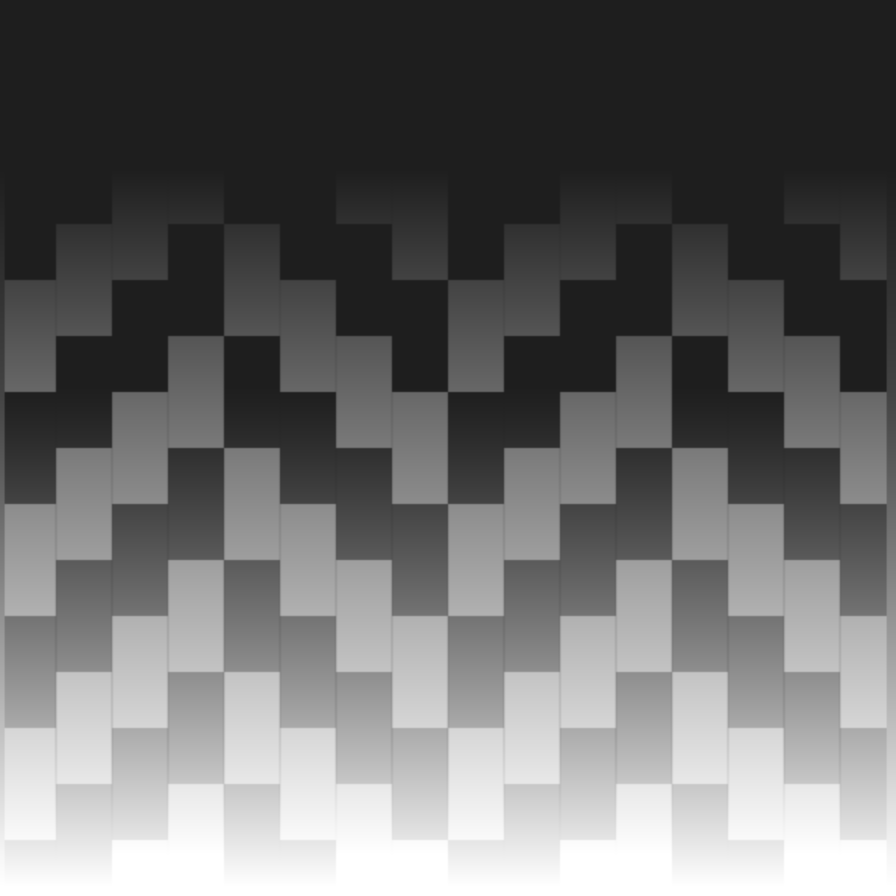
Reproduce this background procedurally as a three.js fragment shader.

```glsl
// Draws a zigzag of staggered upright blocks that fades from charcoal to white.
// Each column shifts a repeating light/dark band by one step; two vertical
// gradients then colour the light blocks and the dark gaps.

#define CELLS 16.0
#define CHARCOAL 0.118
#define SOFTNESS 0.022
#define SEAM_SHADE 0.10
#define LIGHT_START 0.189
#define LIGHT_END 0.954
#define DARK_START 0.43
#define DARK_END 0.99
#define DARK_CURVE 1.25
#define LEFT_STRIP 0.083
#define RIGHT_STRIP 0.167

varying vec2 vUv;

// Row where the light band begins: rises for four columns, then falls.
float bandStart(float column) {
  float c = mod(column, 8.0);
  return c < 4.0 ? 1.0 - c : c - 4.0;
}

// Coverage of the light blocks, two rows on and two rows off.
float blockCoverage(float column, float row) {
  float fromCentre = abs(mod(row - bandStart(column) + 1.0, 4.0) - 2.0);
  return 1.0 - smoothstep(1.0 - SOFTNESS, 1.0 + SOFTNESS, fromCentre);
}

float ramp(float start, float end, float depth) {
  return clamp((depth - start) / (end - start), 0.0, 1.0);
}

void main() {
  float depth = 1.0 - vUv.y;
  float x = vUv.x * CELLS;
  float row = depth * CELLS;

  // Blend the two columns beside the nearest vertical edge
  float edge = floor(x + 0.5);
  float side = x - edge;
  float before = blockCoverage(edge - 1.0, row);
  float after = blockCoverage(edge, row);
  float coverage = mix(before, after, smoothstep(-SOFTNESS, SOFTNESS, side));

  // Narrow border strips average the columns that wrap around
  float wrapped = 0.5 * (blockCoverage(7.0, row) + blockCoverage(0.0, row));
  float inside = smoothstep(-SOFTNESS, SOFTNESS, x - LEFT_STRIP)
               * smoothstep(-SOFTNESS, SOFTNESS, CELLS - RIGHT_STRIP - x);
  coverage = mix(wrapped, coverage, inside);

  // Gradients of the blocks and of the gaps
  float lightTone = mix(CHARCOAL, 1.0, ramp(LIGHT_START, LIGHT_END, depth));
  float darkTone = mix(CHARCOAL, 1.0, pow(ramp(DARK_START, DARK_END, depth), DARK_CURVE));
  float tone = mix(darkTone, lightTone, coverage);

  // Faint seams between columns, fading out toward the white base
  float seam = 1.0 - smoothstep(0.0, 2.0 * SOFTNESS, abs(side));
  float seamFade = 1.0 - smoothstep(0.8, 0.97, depth);
  tone -= (tone - CHARCOAL) * SEAM_SHADE * seam * inside * seamFade;

  gl_FragColor = vec4(vec3(tone), 1.0);
}
```
